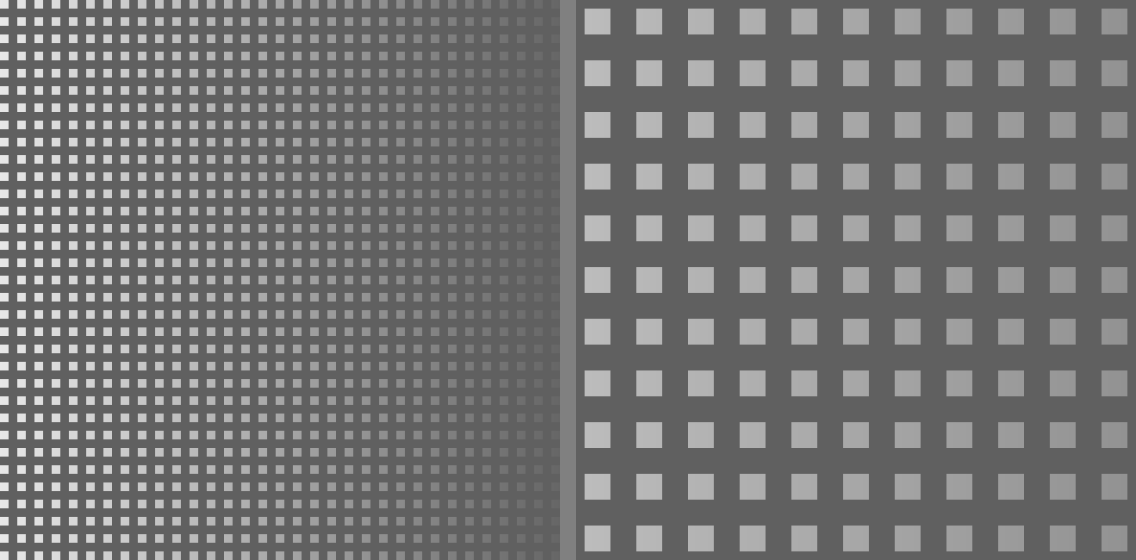
Left: the whole. Right: its middle third, enlarged.
A Shadertoy shader for this pattern:

```glsl
const float REPEATS = 32.5;       // periods per canvas side, ending on a half period
const float SQUARE_SIZE = 0.5;    // square side as a share of the period
const vec3 BACKGROUND = vec3(0.376);
const vec3 LIGHT_END = vec3(0.91);
const vec3 DARK_END = vec3(0.40);

// Smoothed coverage of stripes that start at each whole cell, per axis
vec2 stripeCoverage(vec2 cellPos, float width, vec2 pixel) {
    vec2 centred = fract(cellPos - 0.5 * width + 0.5) - 0.5;
    vec2 inside = 0.5 * width - abs(centred);
    return clamp(inside / pixel + 0.5, 0.0, 1.0);
}

// Squares where horizontal and vertical stripes cross
float squareGrid(vec2 uv, float repeats, float size, vec2 pixel) {
    vec2 coverage = stripeCoverage(uv * repeats, size, pixel * repeats);
    return coverage.x * coverage.y;
}

// Horizontal fade from light to dark
vec3 fadeColor(float x, vec3 lightEnd, vec3 darkEnd) {
    return mix(lightEnd, darkEnd, clamp(x, 0.0, 1.0));
}

void mainImage(out vec4 fragColor, in vec2 fragCoord) {
    vec2 uv = fragCoord / iResolution.xy;
    vec2 pixel = 1.0 / iResolution.xy;

    float squares = squareGrid(uv, REPEATS, SQUARE_SIZE, pixel);
    vec3 squareColor = fadeColor(uv.x, LIGHT_END, DARK_END);

    fragColor = vec4(mix(BACKGROUND, squareColor, squares), 1.0);
}
```
